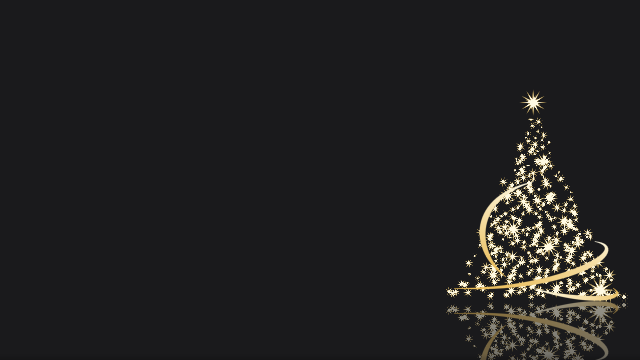
Reproduce this background procedurally as a Shadertoy shader.

```glsl
const vec3 BACKDROP = vec3(0.102, 0.102, 0.110);
const vec3 DIM_GOLD = vec3(0.62, 0.53, 0.31);
const vec3 RICH_GOLD = vec3(0.91, 0.72, 0.31);
const vec3 CREAM = vec3(1.0, 0.98, 0.89);

const float FLOOR_Y = 0.164;        // mirror line, in canvas heights
const float REFLECT_NEAR = 0.55;    // reflection strength at the floor line
const float REFLECT_FAR = 0.38;     // and at the lower edge
const vec2 TREE_TOP = vec2(1.481, 0.695);
const float TREE_HEIGHT = 0.520;
const float TREE_HALF_WIDTH = 0.235;
const float TREE_LEAN = 0.008;
const int STAR_COUNT = 360;
const int RIBBON_STEPS = 32;
const float GOLDEN_RATIO = 0.618034;
const float PI = 3.14159;

// Large sparkles: position and radius
const int ACCENT_COUNT = 10;
const vec3 ACCENTS[ACCENT_COUNT] = vec3[](
    vec3(1.481, 0.715, 0.040), vec3(1.509, 0.551, 0.028),
    vec3(1.410, 0.456, 0.026), vec3(1.528, 0.449, 0.024),
    vec3(1.426, 0.363, 0.032), vec3(1.583, 0.373, 0.022),
    vec3(1.525, 0.315, 0.034), vec3(1.370, 0.236, 0.026),
    vec3(1.667, 0.194, 0.044), vec3(1.546, 0.197, 0.026));

float hash(float n) {
    return fract(sin(n * 12.9898) * 4375.85);
}

// Soft pointed star, brightest at its centre
float star(vec2 d, float radius, float points, float turn) {
    float r = length(d);
    if (r > radius) return 0.0;
    float angle = atan(d.y, d.x + 1e-6) + turn;
    float spike = pow(abs(cos(angle * points * 0.5)), 6.0);
    float reach = radius * mix(0.42, 1.0, spike);
    return 1.6 * max(1.0 - r / reach, 0.0);
}

// Stars scattered evenly over a cone
float treeLight(vec2 p) {
    float light = 0.0;
    for (int i = 0; i < STAR_COUNT; i++) {
        float n = float(i);
        float depth = sqrt((n + hash(n + 0.3)) / float(STAR_COUNT));
        float side = 2.0 * fract(n * GOLDEN_RATIO + 0.35 * hash(n + 7.1)) - 1.0;
        side *= mix(0.8, 1.08, hash(n + 3.7));
        float halfWidth = 0.008 + TREE_HALF_WIDTH * pow(depth, 1.1);
        vec2 center = TREE_TOP + vec2(side * halfWidth + TREE_LEAN * depth,
                                      -TREE_HEIGHT * depth);
        float radius = mix(0.006, 0.016, hash(n + 5.9));
        radius += 0.008 * step(0.93, hash(n + 11.3));
        light += star(p - center, radius, 8.0, hash(n) * PI);
    }
    for (int i = 0; i < ACCENT_COUNT; i++) {
        vec2 d = p - ACCENTS[i].xy;
        float radius = ACCENTS[i].z;
        light += star(d, radius, 12.0, 0.5 * PI);
        light += star(d, radius * 0.6, 8.0, 0.3);
    }
    return light;
}

vec2 bezier(vec2 a, vec2 b, vec2 c, vec2 d, float t) {
    float s = 1.0 - t;
    return s * s * s * a + 3.0 * s * t * (s * b + t * c) + t * t * t * d;
}

// Tapered cubic band, blended from its start colour to its end colour
void drawRibbon(inout vec3 color, vec2 p, vec2 a, vec2 b, vec2 c, vec2 d,
                float thickness, vec3 startColor, vec3 endColor) {
    float edge = 1e3, along = 0.0;
    vec2 from = a;
    for (int i = 1; i <= RIBBON_STEPS; i++) {
        vec2 to = bezier(a, b, c, d, float(i) / float(RIBBON_STEPS));
        vec2 span = to - from;
        float h = clamp(dot(p - from, span) / dot(span, span), 0.0, 1.0);
        float t = (float(i) - 1.0 + h) / float(RIBBON_STEPS);
        float dist = length(p - from - span * h)
                   - thickness * (0.08 + 0.92 * sin(PI * t));
        if (dist < edge) { edge = dist; along = t; }
        from = to;
    }
    float blur = 0.75 / iResolution.y;
    float cover = 1.0 - smoothstep(-blur, blur, edge);
    color = mix(color, mix(startColor, endColor, along), cover);
}

void mainImage(out vec4 fragColor, in vec2 fragCoord) {
    vec2 p = fragCoord / iResolution.y;
    vec2 q = vec2(p.x, FLOOR_Y + abs(p.y - FLOOR_Y));
    vec3 color = BACKDROP;

    // Skip the empty part of the canvas
    if (q.x > 1.18 && q.y < 0.77) {
        float light = treeLight(q);
        color = mix(color, DIM_GOLD, smoothstep(0.0, 0.55, light));
        color = mix(color, CREAM, smoothstep(0.4, 1.1, light));

        drawRibbon(color, q, vec2(1.481, 0.495), vec2(1.310, 0.451),
                   vec2(1.308, 0.306), vec2(1.405, 0.231),
                   0.0085, CREAM, RICH_GOLD);
        drawRibbon(color, q, vec2(1.262, 0.199), vec2(1.574, 0.190),
                   vec2(1.764, 0.310), vec2(1.653, 0.329),
                   0.0080, RICH_GOLD, CREAM);
        drawRibbon(color, q, vec2(1.481, 0.199), vec2(1.597, 0.162),
                   vec2(1.755, 0.162), vec2(1.704, 0.199),
                   0.0065, CREAM, RICH_GOLD);
    }

    // Dim the mirrored half and darken the lower edge
    if (p.y < FLOOR_Y) {
        float strength = mix(REFLECT_FAR, REFLECT_NEAR, p.y / FLOOR_Y);
        color = mix(BACKDROP, color, strength);
    }
    color *= mix(0.85, 1.0, smoothstep(0.0, 0.02, p.y));
    fragColor = vec4(color, 1.0);
}
```
